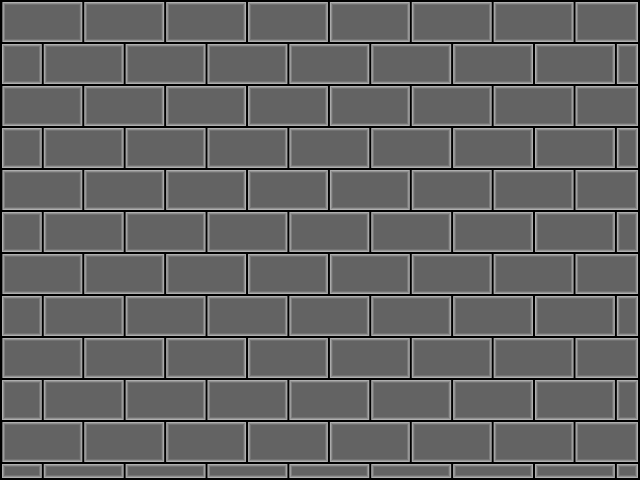
Write a Shadertoy shader that draws this pattern.

```glsl
// Grey running-bond brick wall with bright bevelled edges and thin black joints.

// Lengths are fractions of the canvas height.
const vec2 BRICK_PITCH = vec2(0.17057, 0.0875); // brick plus one joint
const vec2 WALL_OFFSET = vec2(0.00295, 0.00208); // first joint centre, from top left
const float ROW_SHIFT = 0.505;                   // sideways shift of odd rows, in bricks
const float JOINT_WIDTH = 0.00417;
const float BEVEL_WIDTH = 0.0063;

const vec3 JOINT_COLOR = vec3(0.0);
const vec3 FACE_COLOR = vec3(0.39);
const vec3 RIM_COLOR = vec3(0.74);

// Distance inwards from the nearest side of a rectangle spanning 0 to size.
float insetDistance(vec2 p, vec2 size) {
    vec2 toSide = min(p, size - p);
    return min(toSide.x, toSide.y);
}

// Distance inwards from the edge of the brick at p; negative inside a joint.
float brickDistance(vec2 p) {
    vec2 grid = (p - WALL_OFFSET) / BRICK_PITCH;
    grid.x -= ROW_SHIFT * mod(floor(grid.y), 2.0);
    return insetDistance(fract(grid) * BRICK_PITCH, BRICK_PITCH) - 0.5 * JOINT_WIDTH;
}

void mainImage(out vec4 fragColor, in vec2 fragCoord) {
    // Rows are laid downwards from the top left corner.
    vec2 canvas = iResolution.xy / iResolution.y;
    vec2 p = fragCoord / iResolution.y;
    p.y = canvas.y - p.y;
    float pixel = 1.0 / iResolution.y;

    // The black frame trims the outer bricks, which keep their bevel.
    float frame = insetDistance(p, canvas) - JOINT_WIDTH;
    float d = min(brickDistance(p), frame);

    // The bevel fades from the bright rim to the flat face.
    float bevel = clamp(d / BEVEL_WIDTH, 0.0, 1.0);
    vec3 brick = mix(RIM_COLOR, FACE_COLOR, bevel);

    float coverage = clamp(d / pixel + 0.5, 0.0, 1.0);
    fragColor = vec4(mix(JOINT_COLOR, brick, coverage), 1.0);
}
```
